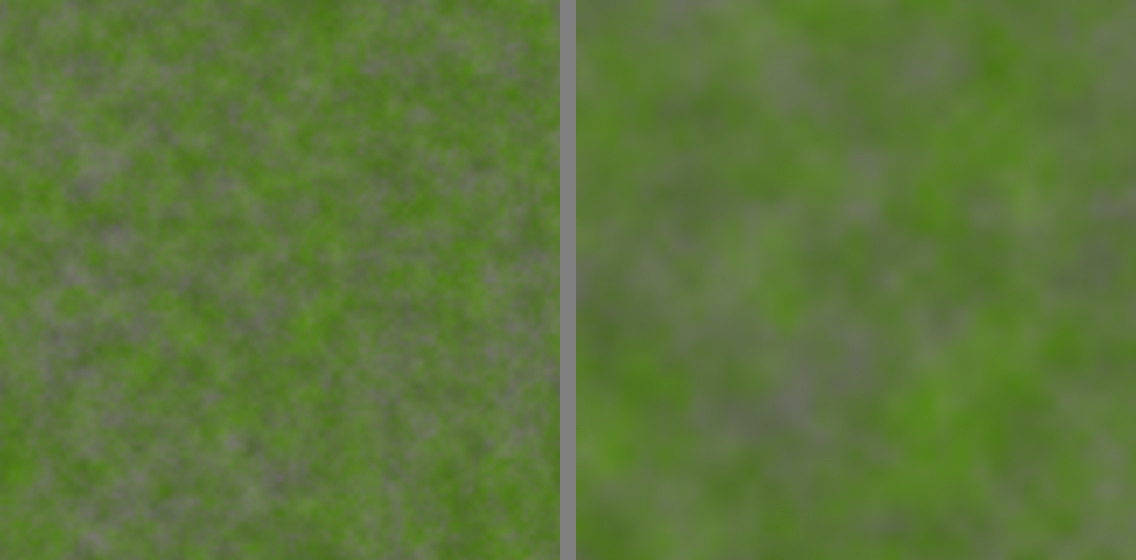
Left, the full canvas; right, a detail of the centre.
Reproduce this texture procedurally as a WebGL 1 fragment shader.

```glsl
precision highp float;
// Soft mossy ground: saturated green clouded with dull grey-mauve flecks.
// Wrapping value noise in coarse and fine layers picks the hue, and a second,
// independent set of layers varies the brightness a little.

uniform vec2 u_resolution;

const vec3 MOSS_GREEN = vec3(0.300, 0.488, 0.070);
const vec3 DULL_MAUVE = vec3(0.460, 0.426, 0.470);

float hash(vec2 cell, float seed) {
  vec3 p = fract(vec3(cell.xyx + seed * 7.31) * vec3(0.1031, 0.1030, 0.0973));
  p += dot(p, p.yzx + 33.33);
  return fract((p.x + p.y) * p.z);
}

// Value noise centred on zero, repeating after a whole number of cells.
float wrappedNoise(vec2 uv, float cells, float seed) {
  vec2 p = uv * cells;
  vec2 low = mod(floor(p), cells);
  vec2 high = mod(low + 1.0, cells);
  vec2 f = fract(p);
  vec2 blend = f * f * (3.0 - 2.0 * f);
  float bottom = mix(hash(low, seed), hash(vec2(high.x, low.y), seed), blend.x);
  float top = mix(hash(vec2(low.x, high.y), seed), hash(high, seed), blend.x);
  return mix(bottom, top, blend.y) - 0.5;
}

// Three octaves, each twice as fine and somewhat weaker than the last.
float layeredNoise(vec2 uv, float cells, float gain, float seed) {
  float sum = 0.0;
  float amplitude = 1.0;
  for (int octave = 0; octave < 3; octave++) {
    sum += amplitude * wrappedNoise(uv, cells, seed + float(octave));
    cells *= 2.0;
    amplitude *= gain;
  }
  return sum;
}

void main() {
  vec2 uv = gl_FragCoord.xy / u_resolution;

  // Hue: broad drifts below small soft flecks.
  float drifts = layeredNoise(uv, 3.0, 0.9, 1.0);
  float flecks = layeredNoise(uv, 24.0, 0.75, 11.0);
  float mauveShare = clamp(0.41 + 0.13 * drifts + 0.40 * flecks, 0.0, 1.0);
  vec3 color = mix(MOSS_GREEN, DULL_MAUVE, mauveShare);

  // Brightness: faint light and dark patches.
  float shade = layeredNoise(uv, 20.0, 0.7, 23.0);
  color *= 1.0 + 0.13 * shade;

  gl_FragColor = vec4(color, 1.0);
}
```
